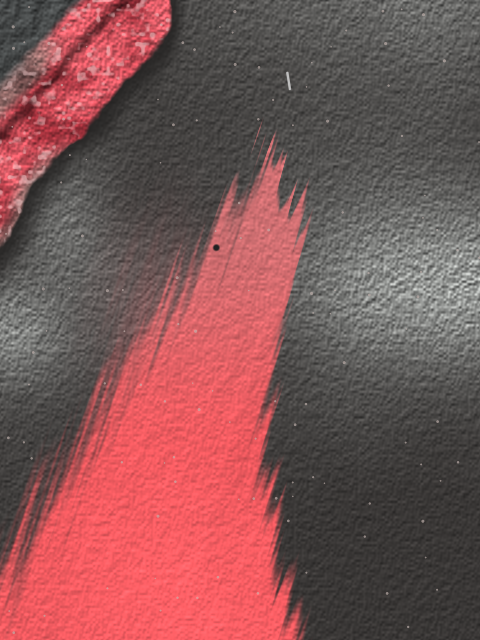
Give the GLSL for this texture, as a Shadertoy shader.

```glsl
// Red dry-brushed wedge on grainy black leather, with a glossy red ridge at top left.
// Broad gaussian sheens light an embossed value-noise grain; the wedge is an edge
// function of height, frayed by noise stretched along the bristle direction.

#define GRAIN_SCALE 250.0
#define GRAIN_DEPTH 0.36
#define BRISTLE_LEAN 0.34
#define BRISTLE_FRAY 0.085
#define DARK vec3(0.225, 0.215, 0.21)
#define SHEEN vec3(0.60, 0.61, 0.60)
#define RED_DEEP vec3(0.93, 0.35, 0.37)
#define RED_DUSTY vec3(0.80, 0.43, 0.44)
#define CRUST vec3(0.55, 0.45, 0.43)

float hash(vec2 p) {
    vec3 q = fract(vec3(p.xyx) * 0.1031);
    q += dot(q, q.yzx + 33.33);
    return fract((q.x + q.y) * q.z);
}

float noise(vec2 p) {
    vec2 i = floor(p), f = fract(p);
    f = f * f * (3.0 - 2.0 * f);
    return mix(mix(hash(i), hash(i + vec2(1, 0)), f.x),
               mix(hash(i + vec2(0, 1)), hash(i + vec2(1, 1)), f.x), f.y);
}

float fbm(vec2 p) {
    float sum = 0.0, amp = 0.5;
    for (int i = 0; i < 4; i++) {
        sum += amp * noise(p);
        p = mat2(1.6, 1.2, -1.2, 1.6) * p + 7.3;
        amp *= 0.5;
    }
    return sum / 0.9375;
}

float glow(vec2 p, vec2 center, vec2 radius) {
    vec2 d = (p - center) / radius;
    return exp(-dot(d, d));
}

float segment(vec2 p, vec2 a, vec2 b) {
    vec2 d = b - a;
    return length(p - a - d * clamp(dot(p - a, d) / dot(d, d), 0.0, 1.0));
}

// Relief of the surface, lit from above.
float emboss(vec2 p) {
    float fine = noise(p * GRAIN_SCALE) - noise(p * GRAIN_SCALE + vec2(0.4, 0.9));
    float coarse = noise(p * 120.0) - noise(p * 120.0 + vec2(0.3, 0.7));
    return fine * 0.7 + coarse * 0.4;
}

vec3 leather(vec2 p, float grain) {
    float light = 0.68 * glow(p, vec2(0.74, 0.45), vec2(0.25, 0.115));
    light += 0.30 * glow(p, vec2(0.62, 0.40), vec2(0.22, 0.25));
    light += 0.62 * glow(p, vec2(0.01, 0.525), vec2(0.085, 0.085));
    light += 0.40 * glow(p, vec2(0.10, 0.34), vec2(0.07, 0.10));
    light += 0.24 * glow(p, vec2(0.17, 0.48), vec2(0.14, 0.13));
    light += 0.42 * glow(p, vec2(0.66, -0.02), vec2(0.34, 0.13));
    light += 0.13 * fbm(p * 9.0);
    light -= 0.16 * glow(p, vec2(0.62, 0.90), vec2(0.22, 0.22));
    vec3 col = mix(DARK, SHEEN, clamp(light, 0.0, 1.1));
    return col * (1.0 + grain * GRAIN_DEPTH * (1.2 + light));
}

vec3 paintWedge(vec3 col, vec2 p, float grain) {
    // Bristle coordinates: across and along the strokes.
    float across = p.x + BRISTLE_LEAN * p.y;
    float hairs = 0.6 * noise(vec2(across * 95.0, p.y * 7.0))
                + 0.4 * noise(vec2(across * 230.0, p.y * 13.0)) - 0.5;
    float y = p.y + BRISTLE_FRAY * hairs;
    float left = 0.42 - 0.613 * (y - 0.215);
    float right = 0.43 + 0.031 * smoothstep(0.21, 0.34, y)
                - 0.042 * smoothstep(0.40, 0.68, y) + 0.04 * smoothstep(0.78, 1.02, y);
    float soft = mix(0.008, 0.05, smoothstep(0.22, 0.48, p.y));
    float inLeft = smoothstep(-soft, soft, p.x - left + hairs * 0.05);
    float rightSoft = mix(0.008, 0.022, smoothstep(0.55, 0.9, p.y));
    float inRight = smoothstep(-rightSoft, rightSoft, right - p.x + hairs * 0.055);
    float cover = inLeft * inRight * smoothstep(0.205, 0.225, y);
    // Thin pigment dusts the left flank.
    float haze = glow(p, vec2(0.265, 0.50), vec2(0.085, 0.13)) * (0.34 + 0.5 * hairs);
    cover = clamp(max(cover, haze) + grain * 0.25 * cover * (1.0 - cover), 0.0, 1.0);

    vec3 red = mix(RED_DUSTY, RED_DEEP, smoothstep(0.34, 0.72, p.y));
    red *= 1.0 + 0.08 * glow(p, vec2(0.27, 0.91), vec2(0.17, 0.13));
    red *= 0.96 + 0.08 * fbm(p * 12.0) + 0.07 * hairs;
    red *= 1.0 + grain * 0.24;
    return mix(col, red, cover);
}

vec3 paintRidge(vec3 col, vec2 p, float grain) {
    float lumps = fbm(p * 24.0) - 0.5;
    float d = dot(p, vec2(0.74, 0.67)) + 0.022 * lumps;
    float along = p.x - p.y;
    float lowEdge = 0.232 + 0.025 * smoothstep(-0.20, -0.38, along);
    float cap = 0.262 + 0.02 * lumps - p.x;

    // Cast shadow under the lip, then the fold above the ridge.
    float shade = smoothstep(0.05, 0.0, d - lowEdge) * smoothstep(-0.025, 0.01, cap + 0.01);
    col = mix(col, DARK * 0.62, shade * 0.85);
    float wrinkle = sin(d * 210.0 + 9.0 * fbm(p * 14.0));
    vec3 fold = vec3(0.27, 0.28, 0.28) * (1.0 + 0.14 * wrinkle + 0.5 * grain);

    // Wet red body with a groove, glints and a worn grey crust.
    float glint = smoothstep(0.57, 0.78, noise(p * 130.0) * 0.55 + fbm(p * 55.0) * 0.45);
    vec3 body = mix(vec3(0.62, 0.19, 0.23), vec3(0.88, 0.37, 0.41), smoothstep(-0.25, 0.25, lumps));
    body *= 1.0 - 0.48 * smoothstep(0.014, 0.0, abs(d - 0.143));
    float worn = smoothstep(0.135, 0.115, d) * smoothstep(0.06, -0.04, along);
    worn = max(worn, smoothstep(-0.035, 0.0, d - lowEdge) * smoothstep(-0.06, -0.25, along));
    body = mix(body, CRUST * (0.85 + 0.9 * lumps), worn * 0.85);
    body *= 1.0 + 0.55 * grain;
    body = mix(body, vec3(0.96, 0.80, 0.80), glint * 0.55);
    vec3 ridge = mix(fold, body, smoothstep(0.086, 0.104, d));
    float inside = smoothstep(0.004, -0.004, d - lowEdge) * smoothstep(-0.004, 0.004, cap);
    return mix(col, ridge, inside);
}

// Sparse pale dust, one candidate per grid cell, plus a stray fibre and a pit.
vec3 addFlecks(vec3 col, vec2 p) {
    vec2 cell = floor(p * 34.0);
    vec2 spot = 0.2 + 0.6 * vec2(hash(cell + 3.7), hash(cell + 19.1));
    float size = 0.035 + 0.05 * hash(cell + 41.0);
    float dust = smoothstep(size + 0.03, size - 0.03, length(fract(p * 34.0) - spot));
    col = mix(col, vec3(0.76, 0.70, 0.68), dust * step(0.86, hash(cell)) * 0.65);
    float fibre = segment(p, vec2(0.449, 0.114), vec2(0.453, 0.139));
    col = mix(col, vec3(0.75), smoothstep(0.003, 0.0008, fibre));
    return mix(col, vec3(0.13), smoothstep(0.007, 0.003, length(p - vec2(0.338, 0.387))));
}

void mainImage(out vec4 fragColor, in vec2 fragCoord) {
    // Height is one unit; y runs down from the top edge.
    vec2 p = vec2(fragCoord.x, iResolution.y - fragCoord.y) / iResolution.y;
    float grain = emboss(p);
    vec3 col = leather(p, grain);
    col = paintWedge(col, p, grain);
    col = paintRidge(col, p, grain);
    col = addFlecks(col, p);
    fragColor = vec4(clamp(col, 0.0, 1.0), 1.0);
}
```
